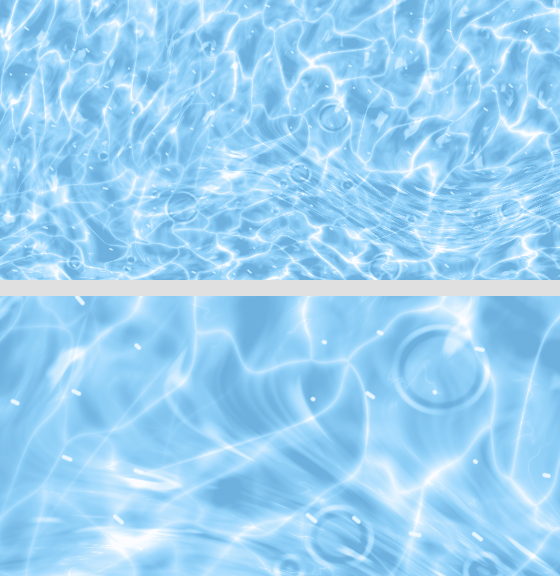
Top, the full canvas; bottom, a detail of the centre.
Reproduce this texture procedurally as a Shadertoy shader.

```glsl
#define DEEP vec3(0.43, 0.69, 0.87)
#define POOL vec3(0.54, 0.80, 0.96)
#define SHALLOW vec3(0.63, 0.85, 0.99)
#define GLINT vec3(0.98, 0.99, 1.00)
#define BASE_LEVEL 0.50
#define NET_SCALE 7.5
#define LINE_GAIN 0.46
#define RIPPLE_GAIN 0.14
#define SPARK_GRID 14.0
#define BUBBLES 16

vec2 hash2(vec2 c) {
    return fract(sin(vec2(dot(c, vec2(127.1, 311.7)), dot(c, vec2(269.5, 183.3)))) * 43758.55);
}

mat2 rotate(float a) {
    return mat2(cos(a), sin(a), -sin(a), cos(a));
}

// Layered, self-warped sines, roughly -1 to 1
float swell(vec2 p) {
    float sum = 0.0, amp = 0.5;
    for (int i = 0; i < 5; i++) {
        p = rotate(0.65) * p * 1.5 + 1.7;
        p += 0.6 * sin(p.yx + vec2(0.0, 1.3));
        sum += amp * sin(p.x) * cos(p.y);
        amp *= 0.7;
    }
    return sum;
}

// Curved cellular borders: zero on a border, growing into the cell
float cellBorder(vec2 p) {
    p += 0.27 * sin(p.yx * 2.1 + vec2(0.4, 2.0));
    p += 0.11 * sin(p.yx * 4.7 + vec2(1.9, 0.3));
    p += 0.04 * sin(p.yx * 10.3 + vec2(3.1, 5.2));
    vec2 cell = floor(p);
    float near1 = 9.0, near2 = 9.0;
    for (int y = -1; y <= 1; y++)
    for (int x = -1; x <= 1; x++) {
        vec2 c = cell + vec2(x, y);
        float d = length(c + hash2(c) - p);
        near2 = min(near2, max(near1, d));
        near1 = min(near1, d);
    }
    return near2 - near1;
}

// Bright caustic lines with a soft halo, stretched along a direction
float caustics(vec2 p, float angle, vec2 stretch, float focus) {
    float d = cellBorder(rotate(-angle) * p * stretch * NET_SCALE);
    float width = mix(0.045, 0.19, focus);
    return mix(0.45, 1.0, focus) * exp(-d / width) + 0.2 * exp(-d / 0.3);
}

// Short tilted flecks of reflected light
float sparkles(vec2 p, float aa) {
    vec2 g = p * SPARK_GRID, cell = floor(g);
    vec2 h = hash2(cell + 37.0), k = hash2(cell + 91.0);
    vec2 q = rotate(0.2 + 0.7 * k.x) * (g - cell - mix(vec2(0.25), vec2(0.75), h));
    q.x -= clamp(q.x, -0.1 * k.y, 0.1 * k.y);
    float d = length(q) / SPARK_GRID - 0.0024;
    return step(0.66, hash2(cell + 5.0).x) * (1.0 - smoothstep(-aa, aa, d));
}

// Scattered rings, lit on the rim and shaded just inside it
float bubbles(vec2 p, float aa) {
    float sum = 0.0;
    for (int i = 0; i < BUBBLES; i++) {
        vec2 h = hash2(vec2(i, 17)), k = hash2(vec2(i, 53));
        vec2 q = p - vec2(2.0 * h.x, 0.6 * h.y);
        float radius = mix(0.012, 0.065, k.x * k.x * k.x);
        float d = length(q * vec2(1.0, 1.08)) - radius;
        float lit = 0.55 + 0.45 * sin(3.0 * atan(q.y, q.x) + 6.3 * k.y);
        sum += lit * (1.0 - smoothstep(0.001, 0.004 + aa, abs(d)));
        sum -= 0.4 * (1.0 - smoothstep(0.001, 0.005 + aa, abs(d + 0.009)));
    }
    return sum;
}

vec3 waterColor(float level) {
    vec3 c = mix(DEEP, POOL, clamp((level - DEEP.r) / (POOL.r - DEEP.r), 0.0, 1.0));
    c = mix(c, SHALLOW, clamp((level - POOL.r) / (SHALLOW.r - POOL.r), 0.0, 1.0));
    return mix(c, GLINT, clamp((level - SHALLOW.r) / (GLINT.r - SHALLOW.r), 0.0, 1.0));
}

void mainImage(out vec4 fragColor, in vec2 fragCoord) {
    vec2 p = fragCoord / iResolution.y;
    float aa = 1.0 / iResolution.y;
    vec2 w = p + 0.025 * sin(p.yx * 7.0 + vec2(1.0, 4.0));

    // Regions: steep waves at upper left, choppy flat waves below
    float steep = smoothstep(0.95, 0.4, p.x + 0.1 * sin(9.0 * p.y)) * smoothstep(0.25, 0.6, p.y);
    float choppy = smoothstep(0.5, 0.1, p.y + 0.08 * sin(5.0 * p.x));

    // Caustic network of each region
    float focus = smoothstep(-0.45, 0.7, swell(w * 9.0));
    float net = caustics(w, 0.85, vec2(0.75, 1.1), focus);
    net = mix(net, caustics(w + 3.0, 1.2, vec2(0.65, 1.6), focus), steep);
    net = mix(net, caustics(w + 7.0, -0.15, vec2(0.95, 1.6), focus), choppy);

    // Soft body shading, broad highlights and fine ripple crests
    vec2 along = rotate(-mix(0.95, 0.1, choppy)) * w;
    float body = swell(along * vec2(14.0, 22.0));
    float ripple = swell(along * vec2(20.0, 42.0) + 11.0);
    float patches = smoothstep(0.3, 0.75, swell(along * vec2(13.0, 24.0) + 29.0));
    float crest = exp(-abs(ripple) / 0.05) * smoothstep(0.0, 0.5, body);

    float level = BASE_LEVEL + LINE_GAIN * net;
    level += RIPPLE_GAIN * (body + mix(0.25, 0.8, choppy) * ripple);
    level += 0.24 * patches + mix(0.08, 0.2, choppy) * crest;
    level += 0.2 * bubbles(p, aa);
    level = mix(level, 0.97, 0.85 * sparkles(p, aa));
    fragColor = vec4(waterColor(level), 1.0);
}
```
